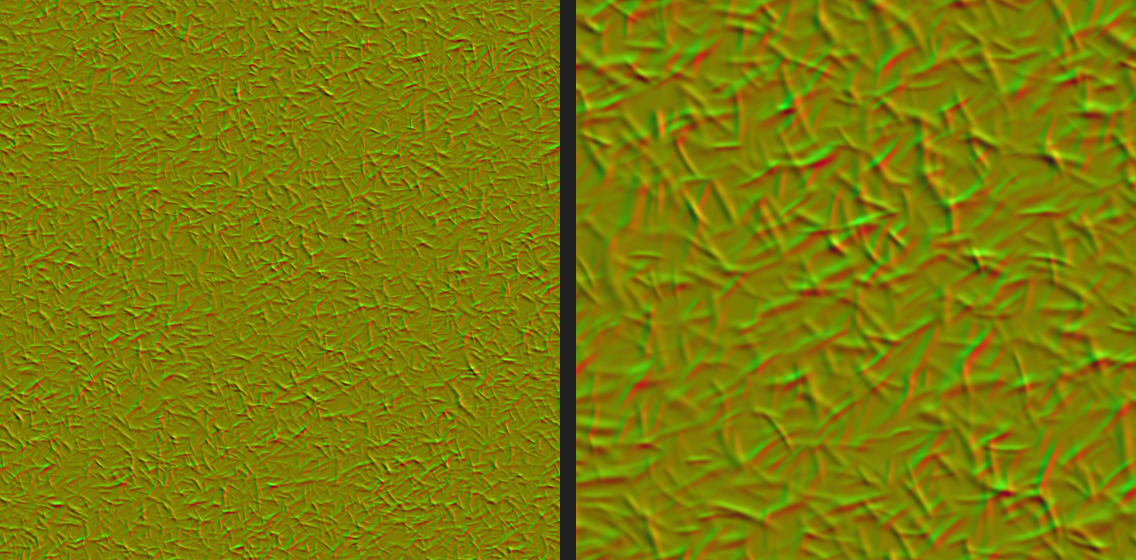
Left: the whole. Right: its middle third, enlarged.
Give the GLSL for this texture map, as a Shadertoy shader.

```glsl
// Slope map of densely matted short fibres: red holds x slope, green holds y slope.

vec4 hash4(vec3 p) {
    vec4 q = fract(p.xyzx * vec4(0.1031, 0.1030, 0.0973, 0.1099));
    q += dot(q, q.wzxy + 33.33);
    return fract((q.xxyz + q.yzzw) * q.zywx);
}

// Slope of one curved, tapered fibre; d is the offset from its centre in cells
vec2 fibreSlope(vec2 d, vec4 rnd, float bend) {
    // Directions lean slightly towards a shallow rising diagonal
    float t = 3.14159 * rnd.x;
    float angle = t - 0.2 * sin(2.0 * (t - 0.6));
    vec2 along = vec2(cos(angle), sin(angle));
    vec2 across = vec2(-along.y, along.x);
    across *= across.y < 0.0 ? -1.0 : 1.0;

    float x = dot(d, along);
    float u = (dot(d, across) - bend * x * x) / mix(0.085, 0.135, rnd.y);
    float taper = 1.0 - smoothstep(0.3, 1.0, abs(x) / mix(0.35, 0.92, rnd.z));
    float strength = 0.08 + 0.46 * rnd.w * rnd.w;
    return (across - 2.0 * bend * x * along) * u * exp(-u * u) * taper * strength;
}

// One layer of scattered fibres, one per cell
vec2 fibreLayer(vec2 p, float layer) {
    vec2 cell = floor(p), slope = vec2(0.0);
    for (int j = -1; j <= 1; j++)
    for (int i = -1; i <= 1; i++) {
        vec2 id = cell + vec2(i, j);
        vec4 place = hash4(vec3(id, layer + 17.0));
        vec4 shape = hash4(vec3(id + 71.0, layer + 3.0));
        slope += fibreSlope(p - id - place.xy, shape, 0.5 * (place.z - 0.5));
    }
    return slope;
}

void mainImage(out vec4 fragColor, in vec2 fragCoord) {
    vec2 uv = fragCoord / iResolution.y;

    // Overlapping layers, from coarse to fine fibres
    vec2 slope = vec2(0.0);
    for (int k = 0; k < 9; k++) {
        float layer = float(k);
        slope += fibreLayer(uv * (29.0 + 2.3 * layer) + 7.37 * layer, layer);
    }

    // Broad patches of stronger and weaker relief
    float patches = sin(uv.x * 17.0 + 2.0 * sin(uv.y * 11.0))
                  + sin(uv.y * 23.0 + 2.0 * sin(uv.x * 13.0 + 1.0));
    slope *= 1.0 + 0.09 * patches;

    vec3 color = vec3(vec2(0.495, 0.493) + slope, 0.015 + 0.5 * dot(slope, slope));
    fragColor = vec4(clamp(color, 0.0, 1.0), 1.0);
}
```
